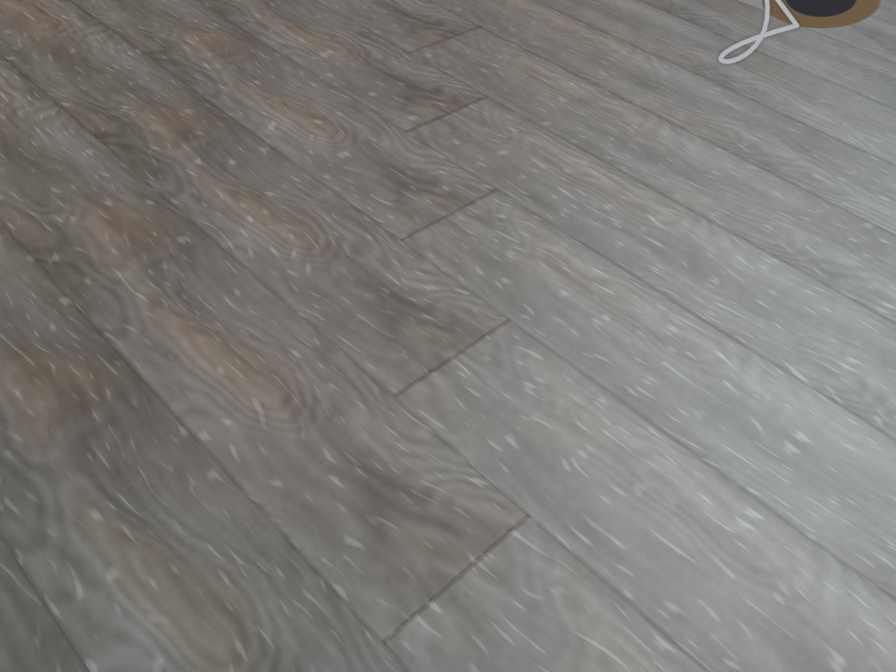
This texture is drawn by a Shadertoy shader. Its source:

```glsl
vec2 gradientAt(vec2 cell) {
    float angle = 6.2832 * fract(sin(dot(cell, vec2(127.1, 311.7))) * 43758.5);
    return vec2(cos(angle), sin(angle));
}

float gradientNoise(vec2 p) {
    vec2 i = floor(p), f = p - i;
    vec2 s = f * f * f * (f * (f * 6.0 - 15.0) + 10.0);
    vec2 e = vec2(0.0, 1.0);
    float low = mix(dot(gradientAt(i), f), dot(gradientAt(i + e.yx), f - e.yx), s.x);
    float high = mix(dot(gradientAt(i + e), f - e), dot(gradientAt(i + e.yy), f - e.yy), s.x);
    return mix(low, high, s.y);
}

float segmentDistance(vec2 p, vec2 a, vec2 b) {
    vec2 ab = b - a;
    return length(p - a - ab * clamp(dot(p - a, ab) / dot(ab, ab), 0.0, 1.0));
}

vec2 cordPoint(float t) {
    float s = 1.0 - t;
    return s * s * s * vec2(1.140, -0.01) + 3.0 * s * s * t * vec2(1.167, 0.135)
         + 3.0 * s * t * t * vec2(0.945, 0.10) + t * t * t * vec2(1.186, 0.038);
}

void mainImage(out vec4 fragColor, in vec2 fragCoord) {
    // Canvas height is one unit, y runs down
    vec2 p = vec2(fragCoord.x / iResolution.x * 4.0 / 3.0, 1.0 - fragCoord.y / iResolution.y);
    float pixel = 1.0 / iResolution.y;

    // Floor coordinates from the two vanishing points of the boards
    vec2 fromLeft = p - vec2(-1.083, -0.865);
    vec2 fromRight = p - vec2(2.255, -0.521);
    float across = (1.90 - 1.0 / (fromLeft.y / fromLeft.x - 0.103)) / 0.30;
    float along = -1.0 / (0.103 - fromRight.y / fromRight.x);
    float acrossBlur = fwidth(across), alongBlur = fwidth(along);

    // Staggered boards
    float row = floor(across);
    float w = across - row;
    float shifted = (along + 1.58 - 0.28 * row) / 2.0;
    float board = floor(shifted);
    float l = 2.0 * (shifted - board);
    float fromEnd = 2.0 - l;
    float shade = gradientNoise(vec2(row * 0.73 + 0.31, board * 0.61 + 0.47));

    // Cathedral rings are contours of stretched noise
    vec2 drift = vec2(row * 0.03, board * 0.4);
    float height = gradientNoise(vec2(l * 3.2, w * 1.7) + drift)
                 + 0.22 * gradientNoise(vec2(l * 9.0, w * 4.0) + 7.3)
                 + 0.04 * gradientNoise(vec2(l * 24.0, w * 13.0));
    float ringFade = 1.0 - smoothstep(0.015, 0.07, acrossBlur);
    float rings = sin(height * 42.0) * smoothstep(-0.25, 0.3, gradientNoise(vec2(l * 2.6, w * 1.3) + 19.4));

    // Broad bands, fine fibres and limed pores
    float bands = gradientNoise(vec2(l * 2.5, w * 4.0) + 31.7);
    float fibres = gradientNoise(vec2(l * 10.0, w * 18.0 + height * 4.0) + row * 3.1);
    float pores = smoothstep(0.24, 0.55, gradientNoise(vec2(l * 22.0, w * 26.0 + height * 5.0) + row * 5.7));
    float fineFade = 1.0 - smoothstep(0.012, 0.045, acrossBlur);

    // Dark wedge of heartwood at the end of each board
    float wedge = smoothstep(0.0, 0.18, (0.30 - fromEnd) * 1.7 - abs(w - 0.48));
    wedge *= 0.65 + 0.35 * sin(height * 30.0 + w * 14.0);

    float tone = 0.03 * shade + 0.085 * bands + 0.05 * fibres * (0.3 + 0.7 * fineFade)
               + 0.022 * rings * ringFade - 0.065 * wedge;

    // Window light falls off to the left
    vec2 toGlow = p - vec2(1.30, 0.62);
    float glow = exp(-2.2 * dot(toGlow, toGlow));
    vec3 color = mix(vec3(0.412, 0.387, 0.368), vec3(0.615, 0.63, 0.632), glow);
    color += vec3(-0.005, 0.025, 0.03) * smoothstep(0.5, 1.1, p.y - 0.5 * p.x + 0.15);
    color += vec3(0.0, 0.012, 0.02) * smoothstep(0.8, 1.3, p.x - p.y);
    color += tone * (1.0 - 0.3 * glow) * vec3(1.0, 1.02, 1.04);
    color += 0.10 * pores * fineFade * vec3(0.95, 1.0, 1.02);
    color += vec3(0.025, 0.005, -0.012) * smoothstep(0.1, 0.4, height) * (1.0 - glow);

    // Seams along the boards and joints at their ends
    float seam = 1.0 - smoothstep(0.008, 0.012 + 1.2 * acrossBlur, min(w, 1.0 - w));
    float joint = 1.0 - smoothstep(0.002, 0.003 + 1.2 * alongBlur, min(l, fromEnd));
    color *= 1.0 - 0.09 * seam * (0.35 + 0.65 * ringFade) - 0.13 * joint * ringFade;

    // Soft mottling over the whole floor
    color += 0.018 * gradientNoise(p * 45.0) + 0.012 * gradientNoise(p * 110.0);

    // Round base with a dark centre
    float disc = (length((p - vec2(1.222, 0.0)) / vec2(0.088, 0.042)) - 1.0) * 0.042;
    float hub = (length((p - vec2(1.222, -0.004)) / vec2(0.053, 0.029)) - 1.0) * 0.029;
    color = mix(color, vec3(0.43, 0.36, 0.27), smoothstep(pixel, -pixel, disc));
    color = mix(color, vec3(0.19, 0.19, 0.21), smoothstep(pixel, -pixel, hub));

    // Looped pale cord
    float cord = segmentDistance(p, vec2(1.186, 0.038), vec2(1.150, -0.01));
    for (int i = 0; i < 20; i++) {
        float t = float(i) / 20.0;
        cord = min(cord, segmentDistance(p, cordPoint(t), cordPoint(t + 0.05)));
    }
    color = mix(color, color * 0.8, 0.6 * smoothstep(0.010, 0.003, cord));
    color = mix(color, vec3(0.70, 0.71, 0.73), smoothstep(0.0035 + pixel, 0.0035 - pixel, cord));

    fragColor = vec4(clamp(color, 0.0, 1.0), 1.0);
}
```
